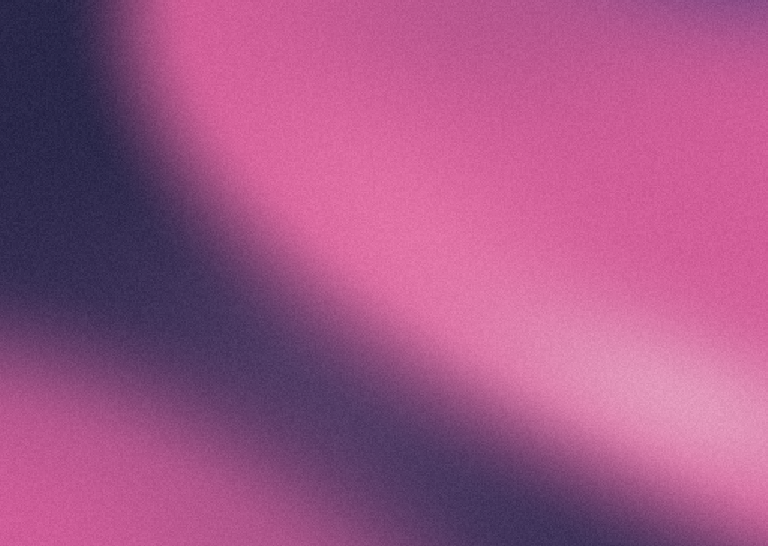
Write a Shadertoy shader that draws this background.

```glsl
// Soft pink gradient crossed by a curved indigo band, with fine film grain.

// Soft elliptical glow, turned by an angle; 1 at its centre.
float glow(vec2 p, vec2 centre, vec2 radius, float angle) {
    float c = cos(angle), s = sin(angle);
    vec2 d = p - centre;
    vec2 q = vec2(c * d.x + s * d.y, c * d.y - s * d.x) / radius;
    return exp(-dot(q, q));
}

float hash(vec2 cell) {
    vec3 q = fract(cell.xyx * vec3(0.1031, 0.1030, 0.0973));
    q += dot(q, q.yzx + 33.33);
    return fract((q.x + q.y) * q.z);
}

void mainImage(out vec4 fragColor, in vec2 fragCoord) {
    vec2 uv = fragCoord / iResolution.xy;
    float aspect = 1.407;
    vec2 p = uv * vec2(aspect, 1.0);

    // Upper pink field: shaded top, rose centre, pale glow at the right
    vec3 pink = vec3(0.82, 0.365, 0.595);
    pink = mix(pink, vec3(0.68, 0.325, 0.54), 0.6 * glow(p, vec2(0.86, 0.97), vec2(0.34, 0.16), -0.2));
    pink = mix(pink, vec3(0.43, 0.27, 0.50), 0.85 * glow(p, vec2(1.34, 1.07), vec2(0.36, 0.14), -0.15));
    pink = mix(pink, vec3(0.89, 0.45, 0.65), 0.85 * glow(p, vec2(0.76, 0.57), vec2(0.36, 0.17), -0.6));
    pink = mix(pink, vec3(0.885, 0.59, 0.73), glow(p, vec2(1.25, 0.265), vec2(0.39, 0.135), -0.36));

    // Indigo band, lighter and more violet along its middle
    vec3 indigo = mix(vec3(0.165, 0.155, 0.285), vec3(0.24, 0.195, 0.345),
                      smoothstep(0.8, 0.25, uv.y));
    indigo = mix(indigo, vec3(0.345, 0.245, 0.41), 0.85 * glow(p, vec2(0.62, 0.29), vec2(0.34, 0.17), -0.7));

    // Lower pink field, dimmer toward the band
    vec3 magenta = mix(vec3(0.60, 0.31, 0.51), vec3(0.81, 0.36, 0.595),
                       glow(p, vec2(0.0, 0.03), vec2(0.55, 0.28), -0.3));

    // Signed distances to the two parabolic edges of the band
    float rise = 1.0 - uv.y;
    float upper = aspect * (uv.x - 0.165 - 0.79 * rise * rise)
                / length(vec2(1.0, 2.22 * rise));
    float lower = (0.37 - 0.25 * uv.x - 0.9 * uv.x * uv.x - uv.y)
                / length(vec2(1.0, (0.25 + 1.8 * uv.x) / aspect));

    vec3 color = mix(indigo, magenta, smoothstep(-0.15, 0.14, lower));
    color = mix(color, pink, smoothstep(-0.125, 0.125, upper));

    // Grain on a grid fixed to the canvas
    vec2 cell = floor(p * 364.0);
    color += 0.035 * (hash(cell) + hash(cell + 71.0) - 1.0);

    fragColor = vec4(clamp(color, 0.0, 1.0), 1.0);
}
```
